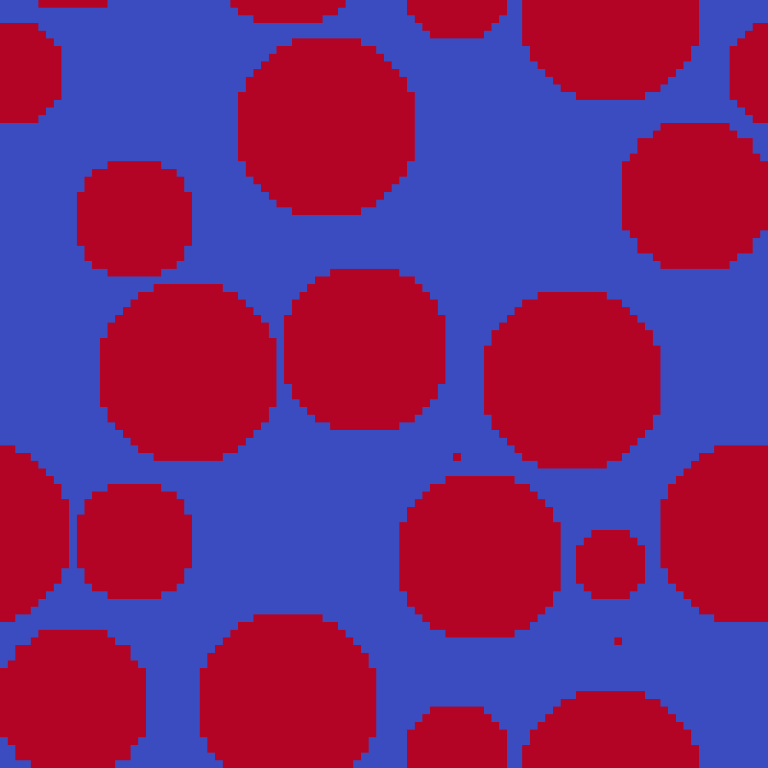
Reproduce this pattern procedurally as a Shadertoy shader.

```glsl
// Round red grains of mixed size scattered over a blue ground, on a coarse raster.
// Grains are dropped at random, largest first, each redrawn until it overlaps none;
// the field wraps at its borders, and the stepped raster edges are box filtered.

#define CELLS 100.0      // raster cells along the canvas height
#define GRAINS 17        // number of grains
#define MAX_TRIES 400    // random drops allowed for one grain
#define SEED 3.7         // selects the arrangement
#define EDGE_WIDTH 0.7   // edge filter width in screen pixels
#define GROUND_BLUE vec3(0.230, 0.299, 0.754)
#define GRAIN_RED vec3(0.706, 0.016, 0.150)

// Grain radii in cells, in order of placement
const float RADII[GRAINS] = float[GRAINS](
    12.0, 12.0, 12.0, 12.0, 12.0, 12.0, 11.0, 11.0, 10.0, 10.0,
    8.0, 8.0, 7.0, 7.0, 5.0, 1.0, 1.0);

vec2 centers[GRAINS];

float hash(vec2 p) {
    return fract(sin(dot(p, vec2(127.1, 311.7))) * 43758.5453);
}

// Squared distance on the wrapped field
float wrappedDist2(vec2 a, vec2 b) {
    vec2 d = abs(a - b);
    d = min(d, CELLS - d);
    return dot(d, d);
}

// True if a grain at c keeps clear of those already placed
bool fits(vec2 c, float radius, int placed) {
    for (int i = 0; i < placed; i++) {
        float reach = radius + RADII[i];
        if (wrappedDist2(c, centers[i]) < reach * reach) return false;
    }
    return true;
}

// Random sequential placement on whole cells
void placeGrains() {
    float draw = 0.0;
    for (int i = 0; i < GRAINS; i++) {
        for (int t = 0; t < MAX_TRIES; t++) {
            draw += 1.0;
            vec2 rnd = vec2(hash(vec2(draw, SEED)), hash(vec2(draw, SEED + 5.3)));
            centers[i] = floor(rnd * CELLS);
            if (fits(centers[i], RADII[i], i)) break;
        }
    }
}

// 1 if the raster cell belongs to a grain, else 0
float grainAt(vec2 cell) {
    cell = mod(cell, CELLS);
    for (int i = 0; i < GRAINS; i++) {
        if (wrappedDist2(cell, centers[i]) < RADII[i] * RADII[i] - 0.5) return 1.0;
    }
    return 0.0;
}

void mainImage(out vec4 fragColor, in vec2 fragCoord) {
    placeGrains();

    // Cells under the filter footprint, and the share of the upper ones
    float cellsPerPixel = CELLS / iResolution.y;
    vec2 p = fragCoord * cellsPerPixel;
    float footprint = EDGE_WIDTH * cellsPerPixel;
    vec2 lo = floor(p - 0.5 * footprint);
    vec2 hi = floor(p + 0.5 * footprint);
    vec2 share = clamp((p + 0.5 * footprint - hi) / footprint, 0.0, 1.0);

    // Box-filtered coverage
    float bottom = mix(grainAt(lo), grainAt(vec2(hi.x, lo.y)), share.x);
    float top = mix(grainAt(vec2(lo.x, hi.y)), grainAt(hi), share.x);
    float coverage = mix(bottom, top, share.y);

    fragColor = vec4(mix(GROUND_BLUE, GRAIN_RED, coverage), 1.0);
}
```
